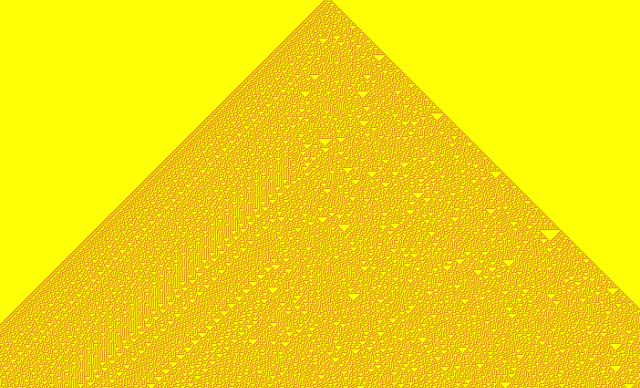
A Shadertoy shader for this pattern:

```glsl
// A triangular cellular automaton grown from one seed: orange cells on yellow.

const vec3 EMPTY_COLOR = vec3(1.0, 1.0, 0.02);
const vec3 LIVE_COLOR = vec3(0.87, 0.54, 0.09);
const float CELLS_ACROSS = 702.0;  // cells along the canvas width
const float SEED_COLUMN = 359.0;   // column of the seed, from the left
const float HIDDEN_ROWS = 3.7;     // rows above the top edge
const int WORDS = 32;              // 32 cells are packed in each word

// Length of the overlap between unit cell n and the interval lo..hi
float overlap(int n, float lo, float hi) {
    return max(0.0, min(float(n) + 1.0, hi) - max(float(n), lo));
}

// Share of live cells in the box lo..hi; x is measured from the seed, y is the row.
// Bit k of a row lies k cells left of the right edge, so each bit follows
// next(k) = now(k) xor (now(k-1) or now(k-2)).
float liveShare(vec2 lo, vec2 hi) {
    ivec2 first = ivec2(floor(lo));
    ivec2 last = ivec2(floor(hi));
    int nearest = first.y - last.x;
    int farthest = last.y - first.x;
    if (farthest < 0 || last.x < -last.y) return 0.0;

    uint row[WORDS];
    for (int i = 0; i < WORDS; i++) row[i] = 0u;
    row[0] = 1u;

    float live = 0.0;
    for (int t = 0; t <= last.y; t++) {
        // Sum the cells under the box
        if (t >= first.y) {
            float rowWeight = overlap(t, lo.y, hi.y);
            for (int x = first.x; x <= last.x; x++) {
                int k = t - x;
                if (k < 0 || k > 2 * t || k >= 32 * WORDS) continue;
                uint bit = (row[k >> 5] >> uint(k & 31)) & 1u;
                live += float(bit) * rowWeight * overlap(x, lo.x, hi.x);
            }
        }
        // Advance only the words that can still reach the box
        int top = min(min(farthest, 2 * t + 2) >> 5, WORDS - 1);
        int bottom = max(nearest - 2 * (last.y - t), 0) >> 5;
        for (int i = top; i >= bottom; i--) {
            uint now = row[i];
            uint below = i > 0 ? row[i - 1] : 0u;
            uint neighbors = (now << 1) | (below >> 31) | (now << 2) | (below >> 30);
            row[i] = now ^ neighbors;
        }
    }
    vec2 size = hi - lo;
    return live / (size.x * size.y);
}

void mainImage(out vec4 fragColor, in vec2 fragCoord) {
    // Canvas to cell grid, with rows running down
    float cellsPerPixel = CELLS_ACROSS / iResolution.x;
    vec2 cell = vec2(fragCoord.x, iResolution.y - fragCoord.y) * cellsPerPixel;
    cell += vec2(-SEED_COLUMN, HIDDEN_ROWS);

    // Area average for smooth cell edges
    vec2 halfBox = vec2(0.5 * cellsPerPixel);
    float live = liveShare(cell - halfBox, cell + halfBox);
    fragColor = vec4(mix(EMPTY_COLOR, LIVE_COLOR, live), 1.0);
}
```
